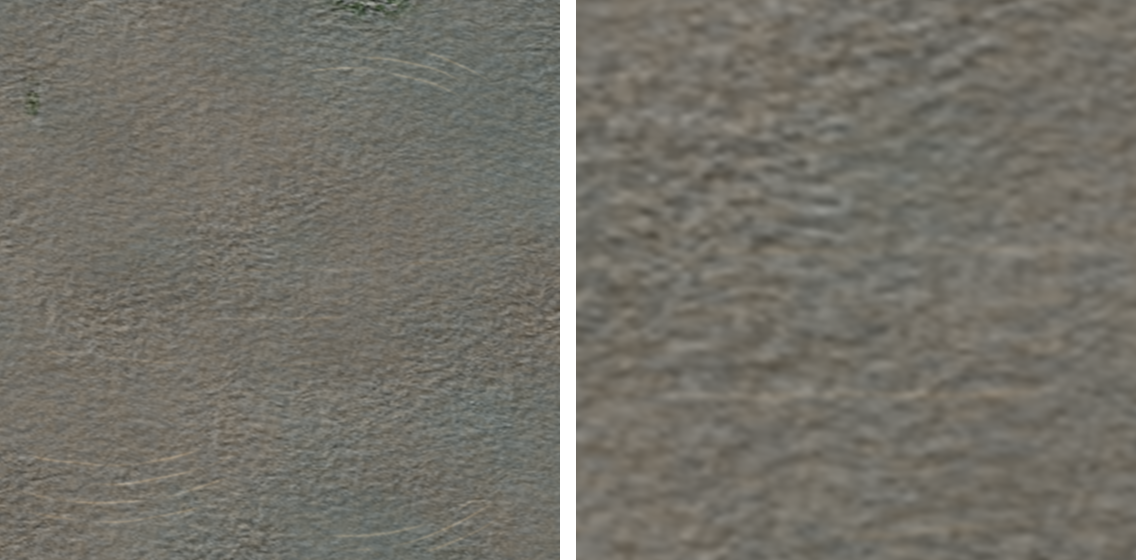
Left: the whole. Right: its middle third, enlarged.
Reproduce this texture procedurally as a three.js fragment shader.

```glsl
// Weathered grey ground: fine, flat grain lit as low relief over soft warm and
// cool stains. Rough patches raise the grain contrast, and faint pale wheel
// tracks are drawn as broken concentric arcs.
varying vec2 vUv;

const vec3 WARM_GREY = vec3(0.456, 0.438, 0.402);
const vec3 COOL_GREY = vec3(0.422, 0.440, 0.418);
const vec3 TRACK_TAN = vec3(0.125, 0.100, 0.070);
const vec3 MOSS_SHADE = vec3(0.17, 0.12, 0.19);

float hash(vec2 cell) {
  return fract(sin(dot(cell, vec2(127.1, 311.7))) * 43758.5453);
}

float noise(vec2 p) {
  vec2 cell = floor(p);
  vec2 f = fract(p);
  f = f * f * (3.0 - 2.0 * f);
  float low = mix(hash(cell), hash(cell + vec2(1.0, 0.0)), f.x);
  float high = mix(hash(cell + vec2(0.0, 1.0)), hash(cell + 1.0), f.x);
  return mix(low, high, f.y);
}

vec2 rotate(vec2 p, float angle) {
  float c = cos(angle);
  float s = sin(angle);
  return vec2(c * p.x - s * p.y, s * p.x + c * p.y);
}

float fbm(vec2 p) {
  float sum = 0.0;
  float weight = 0.5;
  for (int i = 0; i < 4; i++) {
    sum += weight * noise(p);
    p = rotate(p, 0.6) * 2.03 + 7.3;
    weight *= 0.5;
  }
  return sum / 0.9375;
}

// Difference of two shifted samples: bright tops with shadows beneath
float relief(vec2 p) {
  return noise(p) - noise(p + vec2(-0.4, 0.9));
}

// Soft elliptical spot
float spot(vec2 p, vec2 center, vec2 radius) {
  vec2 d = (p - center) / radius;
  return exp(-dot(d, d));
}

float grain(vec2 p) {
  vec2 warped = p + 0.012 * vec2(noise(p * 23.0), noise(p * 23.0 + 40.0));
  float coarse = relief(rotate(warped, 0.06) * vec2(62.0, 132.0));
  float medium = relief(rotate(warped, -0.12) * vec2(112.0, 205.0) + 31.0);
  float fine = 2.0 * noise(rotate(p, 0.2) * vec2(165.0, 250.0) + 57.0) - 1.0;
  return 0.62 * coarse + 0.52 * medium + 0.33 * fine;
}

// Thin circular line, broken by noise and limited to a span of x
float arc(vec2 p, vec2 center, float radius, vec2 span, float seed) {
  float wobble = 0.006 * (noise(p * 14.0 + seed) - 0.5);
  float d = (length(p - center) - radius + wobble) / 0.0028;
  float ends = smoothstep(span.x, span.x + 0.06, p.x)
             * (1.0 - smoothstep(span.y - 0.08, span.y, p.x));
  float broken = smoothstep(0.2, 0.7, noise(p * vec2(19.0, 9.0) + seed));
  return exp(-d * d) * ends * broken;
}

float tracks(vec2 p) {
  float sum = 0.0;
  for (int i = 0; i < 4; i++) {
    float k = float(i);
    float radius = 0.586 - 0.033 * k;
    sum += arc(p, vec2(0.19, 0.655), radius, vec2(0.03, 0.44), 11.0 * k);
  }
  for (int i = 0; i < 3; i++) {
    float k = float(i);
    float radius = 0.417 + 0.024 * k;
    vec2 span = vec2(0.52 + 0.09 * k, 0.88 + 0.03 * k);
    sum += arc(p, vec2(0.625, 0.46), radius, span, 50.0 + 9.0 * k);
  }
  // Wide, nearly level scuffs
  for (int i = 0; i < 3; i++) {
    float k = float(i);
    vec2 span = vec2(0.38 - 0.17 * k, 0.95 - 0.15 * k);
    sum += 0.5 * arc(p, vec2(0.45, 3.5), 2.985 + 0.083 * k, span, 80.0 + 7.0 * k);
  }
  return sum;
}

void main() {
  // Broad stains, cooler toward the right
  float stain = fbm(vUv * vec2(3.0, 4.0) + 5.0);
  float warmth = smoothstep(0.25, 0.75, stain + 0.22 * (0.5 - vUv.x));
  vec3 color = mix(COOL_GREY, WARM_GREY, warmth);
  color += 0.07 * (fbm(vUv * vec2(5.0, 8.0) + 19.0) - 0.5);

  // Rough and mossy patches
  float moss = spot(vUv, vec2(0.665, 0.995), vec2(0.065, 0.025));
  moss += 0.6 * spot(vUv, vec2(0.06, 0.81), vec2(0.014, 0.04));
  float rubble = spot(vUv, vec2(0.54, 0.65), vec2(0.05, 0.035));
  rubble += 0.8 * spot(vUv, vec2(0.46, 0.04), vec2(0.06, 0.045));
  rubble += 0.45 * spot(vUv, vec2(0.38, 0.47), vec2(0.17, 0.08));
  rubble += 0.45 * spot(vUv, vec2(0.84, 0.34), vec2(0.16, 0.14));
  float patches = smoothstep(0.35, 0.75, fbm(vUv * vec2(5.0, 7.0) + 63.0));
  float contrast = 0.095 + 0.06 * patches + 0.08 * rubble + 0.28 * moss;

  color += contrast * grain(vUv);
  color -= MOSS_SHADE * moss * smoothstep(0.3, 0.6, noise(vUv * vec2(50.0, 75.0)));

  // Rusty flecks and pale tracks
  float fleck = noise(vUv * vec2(55.0, 100.0) + 91.0) - 0.5;
  color += vec3(0.024, 0.002, -0.024) * fleck;
  color += TRACK_TAN * tracks(vUv);
  gl_FragColor = vec4(clamp(color, 0.0, 1.0), 1.0);
}
```
